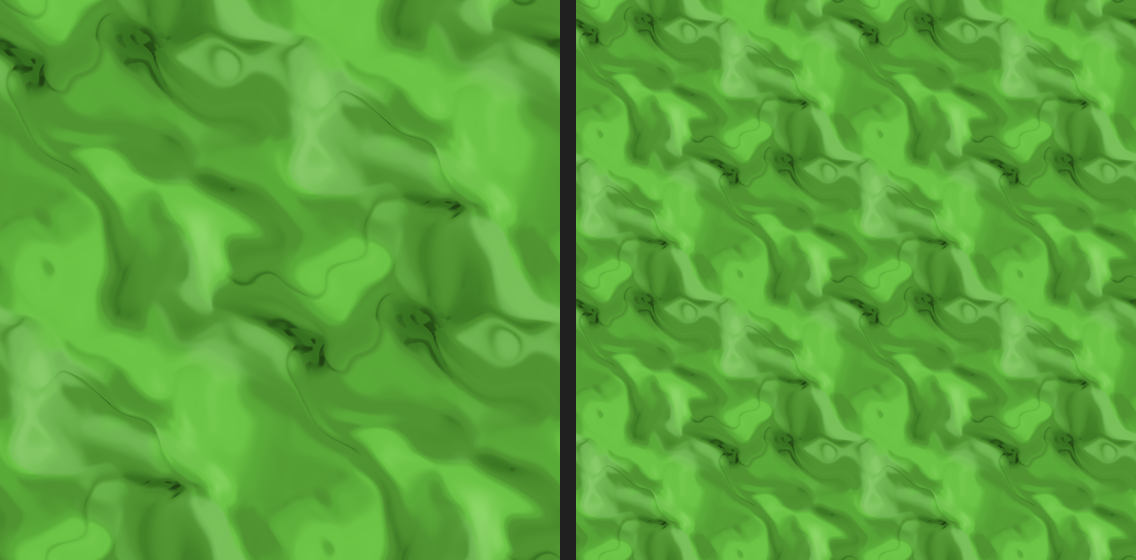
Left, the tile; right, the same tile 2 across and 2 down.
Give the GLSL for this texture, as a Shadertoy shader.

```glsl
// Soft green folds: blurred diagonal blocks, pale wisps, dark creases and specks.
// Smooth cellular noise wraps on a lattice turned by 45 degrees and is bent by
// coarser noise and sines, so the canvas tiles without a seam.

const float TAU = 6.2831853;

// Whole cell counts along the two diagonals keep every layer periodic.
const vec2 BEND_CELLS  = vec2(6.0, 5.0);
const vec2 CURL_CELLS  = vec2(12.0, 10.0);
const vec2 BROAD_CELLS = vec2(4.0, 3.0);
const vec2 BLOCK_CELLS = vec2(10.0, 6.0);
const vec2 STREAK_CELLS = vec2(19.0, 9.0);
const vec2 FOLD_CELLS  = vec2(6.0, 4.0);
const vec2 SPECK_CELLS = vec2(52.0, 48.0);

const float BEND_AMOUNT = 0.20;
const float CURL_AMOUNT = 0.045;
const float WAVE_AMOUNT = 0.018;
const float BASE_TONE = 0.52;
const float BROAD_AMOUNT = 0.38;
const float BLOCK_AMOUNT = 0.64;
const float STREAK_AMOUNT = 0.24;
const float CREASE_DEPTH = 0.24;
const float PALE_AMOUNT = 0.58;

const vec3 SOOT   = vec3(0.10, 0.22, 0.06);
const vec3 DEEP   = vec3(0.21, 0.44, 0.12);
const vec3 SHADE  = vec3(0.31, 0.58, 0.19);
const vec3 LEAF   = vec3(0.35, 0.67, 0.22);
const vec3 BRIGHT = vec3(0.42, 0.77, 0.27);
const vec3 LIGHT  = vec3(0.58, 0.86, 0.44);
const vec3 PALE   = vec3(0.51, 0.75, 0.41);

// Three random values from 0 to 1 for a lattice cell.
vec3 hash3(vec2 cell, float seed) {
    uvec3 v = uvec3(vec3(cell, seed)) * 1664525u + 1013904223u;
    v.x += v.y * v.z;
    v.y += v.z * v.x;
    v.z += v.x * v.y;
    v ^= v >> 16u;
    v.x += v.y * v.z;
    v.y += v.z * v.x;
    v.z += v.x * v.y;
    return vec3(v >> 8u) / 16777216.0;
}

// Cellular noise whose cell values blend; wraps at 1 on both axes.
vec3 softCells(vec2 p, vec2 count, float seed, float sharpness) {
    p *= count;
    vec2 home = floor(p);
    vec3 sum = vec3(0.0);
    float total = 0.0;
    for (int j = -1; j <= 1; j++) {
        for (int i = -1; i <= 1; i++) {
            vec2 cell = home + vec2(i, j);
            vec2 id = mod(cell, count);
            vec2 away = cell + 0.25 + 0.5 * hash3(id, seed).xy - p;
            float weight = pow(max(0.0, 1.0 - dot(away, away) / 1.56), sharpness);
            sum += weight * hash3(id, seed + 50.0);
            total += weight;
        }
    }
    return sum / total;
}

// Bends the lattice into zigzags and curls.
vec2 bend(vec2 p) {
    vec2 q = p + BEND_AMOUNT * (softCells(p, BEND_CELLS, 1.0, 6.0).xy - 0.5);
    q += CURL_AMOUNT * (softCells(q, CURL_CELLS, 2.0, 5.0).xy - 0.5);
    q += WAVE_AMOUNT * sin(TAU * (vec2(3.0, 2.0) * q.yx + vec2(0.1, 0.6)));
    return q;
}

// Colour ramp from shadow to highlight.
vec3 greenRamp(float tone) {
    vec3 color = mix(DEEP, SHADE, smoothstep(0.03, 0.28, tone));
    color = mix(color, LEAF, smoothstep(0.30, 0.50, tone));
    color = mix(color, BRIGHT, smoothstep(0.50, 0.72, tone));
    return mix(color, LIGHT, smoothstep(0.74, 1.0, tone));
}

void mainImage(out vec4 fragColor, in vec2 fragCoord) {
    vec2 uv = fragCoord / iResolution.xy;
    vec2 diagonal = vec2(uv.x + uv.y, uv.x - uv.y);
    vec2 q = bend(diagonal);

    // Broad light, blocks and fine streaks.
    vec3 broad = softCells(q, BROAD_CELLS, 3.0, 7.0);
    vec3 block = softCells(q, BLOCK_CELLS, 4.0, 9.0);
    vec3 streak = softCells(q, STREAK_CELLS, 5.0, 6.0);
    float tone = BASE_TONE + BROAD_AMOUNT * (broad.x - 0.5)
               + BLOCK_AMOUNT * (block.x - 0.5) + STREAK_AMOUNT * (streak.x - 0.5);

    // Creases: a firmer edge on one side, a long soft shadow on the other.
    vec3 fold = softCells(q, FOLD_CELLS, 6.0, 6.0);
    float side = fold.x - 0.5;
    float crease = smoothstep(-0.09, 0.03, side) * exp(-14.0 * max(side, 0.0));
    tone -= CREASE_DEPTH * crease * smoothstep(0.40, 0.65, fold.y);

    // Pale wisps wash out part of the lighter areas.
    float wisp = smoothstep(0.46, 0.70, 0.6 * broad.y + 0.4 * block.y);
    vec3 color = greenRamp(tone);
    color = mix(color, PALE, PALE_AMOUNT * wisp * smoothstep(0.25, 0.55, tone));

    // Small sooty specks in the deepest shadow.
    float grain = softCells(q, SPECK_CELLS, 7.0, 5.0).x;
    float soot = smoothstep(0.55, 0.85, grain) * (1.0 - smoothstep(0.02, 0.20, tone));
    color = mix(color, SOOT, 0.8 * soot);

    fragColor = vec4(color, 1.0);
}
```
